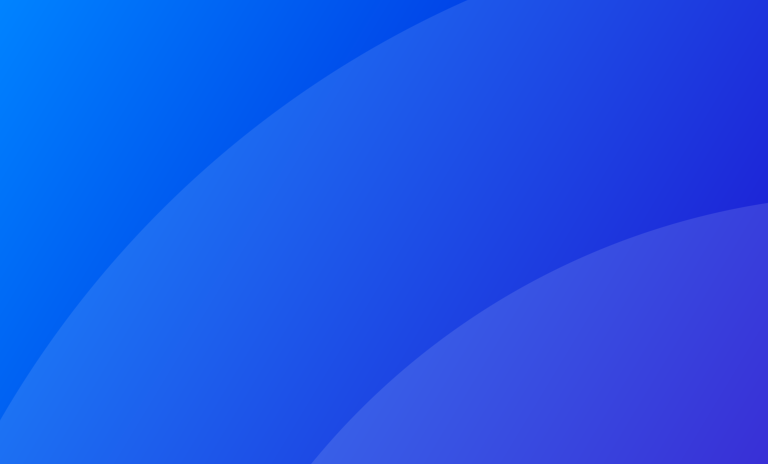
Give the GLSL for this background, as a Shadertoy shader.

```glsl
const vec3 SKY_BLUE = vec3(0.0, 0.515, 1.0);
const vec3 INDIGO = vec3(0.005, 0.0, 0.81);
const vec3 VEIL = vec3(1.0);

// Position along the top-left to bottom-right diagonal, 0 to 1
float diagonal(vec2 p, vec2 size) {
    vec2 fromTopLeft = vec2(p.x, size.y - p.y);
    return dot(fromTopLeft, size) / dot(size, size);
}

// Smooth coverage of a disc
float disc(vec2 p, vec2 center, float radius, float blur) {
    return 1.0 - smoothstep(-blur, blur, length(p - center) - radius);
}

// Lay a translucent white disc over a colour
vec3 addVeil(vec3 color, vec2 p, vec2 center, float radius, float opacity, float blur) {
    return mix(color, VEIL, opacity * disc(p, center, radius, blur));
}

void mainImage(out vec4 fragColor, in vec2 fragCoord) {
    // Canvas height is one unit
    vec2 p = fragCoord / iResolution.y;
    vec2 size = vec2(iResolution.x / iResolution.y, 1.0);
    float blur = 0.75 / iResolution.y;

    // Diagonal gradient
    vec3 color = mix(SKY_BLUE, INDIGO, 1.08 * diagonal(p, size));

    // Concentric veils centred beyond the lower right corner
    vec2 center = vec2(1.895, -1.0);
    color = addVeil(color, p, center, 2.188, 0.11, blur);
    color = addVeil(color, p, center, 1.581, 0.12, blur);

    fragColor = vec4(clamp(color, 0.0, 1.0), 1.0);
}
```
